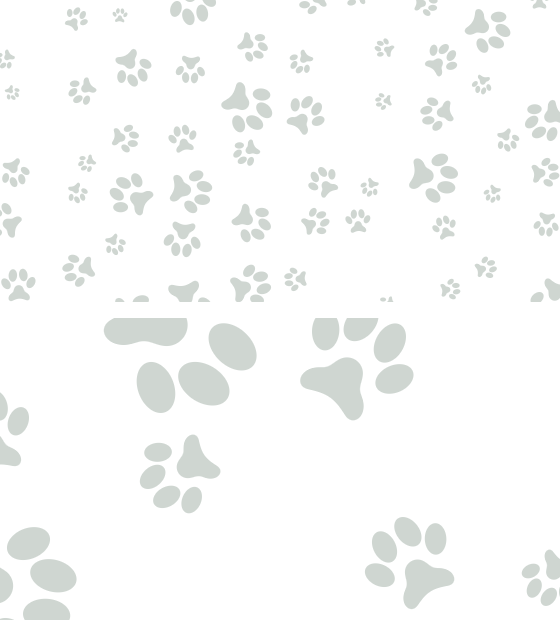
Top: the whole. Bottom: its middle third, enlarged.
A Shadertoy shader for this pattern:

```glsl
float hash(vec2 p) {
    return fract(sin(dot(p, vec2(127.1, 311.7))) * 43758.5453);
}

mat2 rotate(float a) {
    float c = cos(a), s = sin(a);
    return mat2(c, -s, s, c);
}

float smoothMin(float a, float b, float k) {
    float h = max(k - abs(a - b), 0.0) / k;
    return min(a, b) - 0.25 * k * h * h;
}

float ellipse(vec2 p, vec2 r) {
    float k = length(p / r);
    return k * (k - 1.0) / max(length(p / (r * r)), 0.001);
}

// Paw of about unit radius, toes pointing up
float paw(vec2 p) {
    p.x = abs(p.x);

    // Toes, mirrored left and right
    float inner = ellipse(rotate(0.1) * (p - vec2(0.31, 0.58)), vec2(0.25, 0.37));
    float outer = ellipse(rotate(-0.55) * (p - vec2(0.74, 0.11)), vec2(0.24, 0.35));

    // Pad: round top blended into a bent bar with two lobes
    float top = length(p - vec2(0.0, -0.29)) - 0.28;
    vec2 q = p - vec2(0.0, -0.68 + 0.1 * cos(4.0 * p.x));
    q.x = max(q.x - 0.4, 0.0);
    float pad = smoothMin(top, length(q) - 0.23, 0.25);

    return min(pad, min(inner, outer));
}

void mainImage(out vec4 fragColor, in vec2 fragCoord) {
    // Five cells per canvas height, each column shifted at random
    vec2 p = fragCoord / iResolution.y * 5.0 + vec2(0.35, 0.0);
    p.y += hash(vec2(floor(p.x), 7.3));
    vec2 cell = floor(p);

    // Random size, place and direction, kept inside the cell
    float size = mix(0.12, 0.42, pow(hash(cell + 3.7), 1.15));
    vec2 jitter = vec2(hash(cell + 11.2), hash(cell + 23.9)) * 2.0 - 1.0;
    vec2 center = 0.5 + jitter * (0.49 - 1.06 * size);
    float angle = 6.2832 * hash(cell + 41.5);
    vec2 local = rotate(angle) * (fract(p) - center) / size;

    // One-pixel soft edge
    float pixel = 5.0 / (iResolution.y * size);
    float coverage = clamp(0.5 - paw(local) / pixel, 0.0, 1.0);

    vec3 sage = vec3(0.81, 0.84, 0.82);
    fragColor = vec4(mix(vec3(1.0), sage, coverage), 1.0);
}
```
